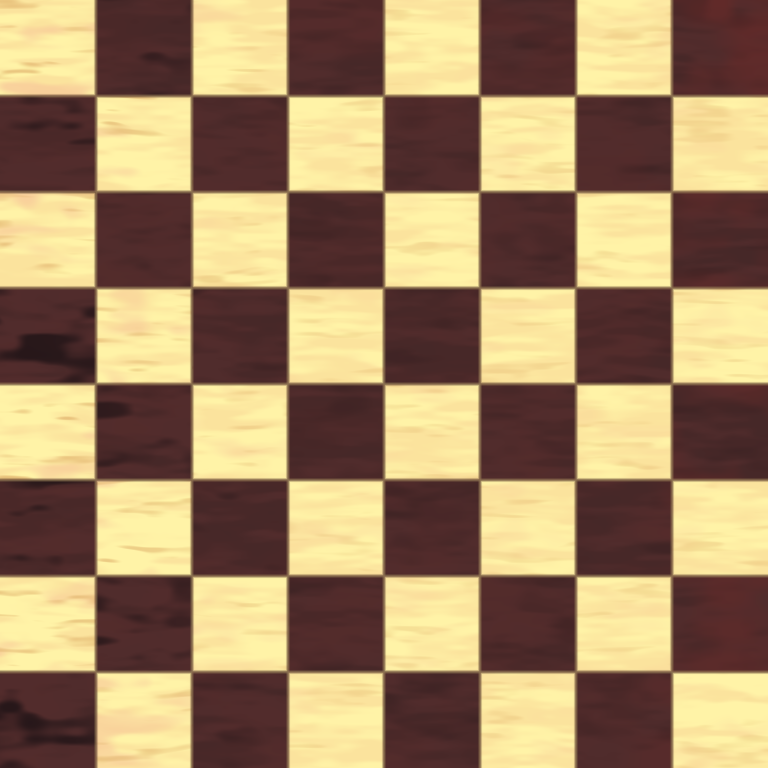
A three.js fragment shader for this pattern:

```glsl
// Draws an eight by eight checkerboard of pale and dark wood squares with horizontal grain.
varying vec2 vUv;

const float SQUARES = 8.0;
const float EDGE_SOFTNESS = 0.02; // in squares

const vec3 PALE_WOOD = vec3(1.00, 0.953, 0.655);
const vec3 PALE_BAND = vec3(0.985, 0.89, 0.615);
const vec3 PALE_STREAK = vec3(0.88, 0.70, 0.43);
const vec3 PINK_STAIN = vec3(0.97, 0.79, 0.60);
const vec3 DARK_WOOD = vec3(0.315, 0.172, 0.172);
const vec3 DARK_BAND = vec3(0.275, 0.155, 0.155);
const vec3 DARK_STREAK = vec3(0.13, 0.08, 0.09);
const vec3 RED_WOOD = vec3(0.39, 0.165, 0.16);
const vec3 SEAM = vec3(0.36, 0.24, 0.16);

float hash(vec2 p) {
  return fract(sin(dot(p, vec2(127.1, 311.7))) * 43758.55);
}

float noise(vec2 p) {
  vec2 i = floor(p);
  vec2 f = fract(p);
  f = f * f * (3.0 - 2.0 * f);
  float low = mix(hash(i), hash(i + vec2(1.0, 0.0)), f.x);
  float high = mix(hash(i + vec2(0.0, 1.0)), hash(i + vec2(1.0, 1.0)), f.x);
  return mix(low, high, f.y);
}

// Long thin fibres, bent slightly along their length; p is in squares.
float grain(vec2 p, float fibres) {
  p.y += 0.07 * noise(p * vec2(1.6, 1.0));
  return 0.65 * noise(p * vec2(1.8, fibres))
       + 0.35 * noise(p * vec2(4.5, fibres * 1.9) + 31.0);
}

// Signed distance to the square boundaries on each axis, alternating in sign.
vec2 boundaryDistance(vec2 p) {
  p = clamp(p, 0.1, SQUARES - 0.1);
  return 2.0 * (0.25 - abs(fract(0.5 * p + 0.25) - 0.5)) * -1.0;
}

vec3 paleWood(vec2 p, float tone, float wear) {
  float fine = grain(p, 11.0);
  float broad = grain(p + 17.0, 5.0);
  vec3 color = mix(PALE_WOOD, PALE_BAND, smoothstep(0.3, 0.75, fine + 0.2 * (tone - 0.5)));
  color = mix(color, PINK_STAIN, smoothstep(0.55, 0.85, broad) * (0.2 + 0.6 * wear));
  float streak = smoothstep(0.62, 0.88, grain(p + 53.0, 13.0));
  return mix(color, PALE_STREAK, streak * (0.3 + 0.45 * wear));
}

vec3 darkWood(vec2 p, float tone, float wear, float redness) {
  float fine = grain(p, 10.0);
  float broad = grain(p + 23.0, 3.0);
  vec3 color = mix(DARK_WOOD, DARK_BAND, smoothstep(0.3, 0.75, fine + 0.3 * (tone - 0.5)));
  color = mix(color, RED_WOOD, redness * smoothstep(0.2, 0.75, broad));
  float streak = smoothstep(0.52, 0.85, grain(p + 71.0, 6.0));
  return mix(color, DARK_STREAK, streak * (0.18 + 0.7 * wear));
}

void main() {
  vec2 board = vUv * SQUARES;
  vec2 square = floor(board);
  float tone = hash(square + 3.0);

  // Each square is cut from its own place in the wood.
  vec2 wood = board + 19.0 * vec2(hash(square), hash(square + 41.0));

  // Wear gathers at the left; red heartwood gathers at the right and top.
  float wear = 1.0 - smoothstep(0.0, 0.42, vUv.x);
  float redness = 0.12 + 0.45 * smoothstep(0.78, 0.95, vUv.x)
                + 0.3 * smoothstep(0.82, 1.0, vUv.y) * smoothstep(0.1, 0.9, vUv.x);

  // Checker blend with soft edges, positive inside dark squares.
  vec2 distances = boundaryDistance(board);
  vec2 sides = clamp(distances / EDGE_SOFTNESS, -1.0, 1.0);
  float pale = 0.5 - 0.5 * sides.x * sides.y;
  vec3 color = mix(darkWood(wood, tone, wear, redness), paleWood(wood, tone, wear), pale);

  // Thin brown joint between squares.
  float nearest = min(abs(distances.x), abs(distances.y));
  float joint = 1.0 - smoothstep(0.0, 1.5 * EDGE_SOFTNESS, nearest);
  gl_FragColor = vec4(mix(color, SEAM, 0.4 * joint), 1.0);
}
```
